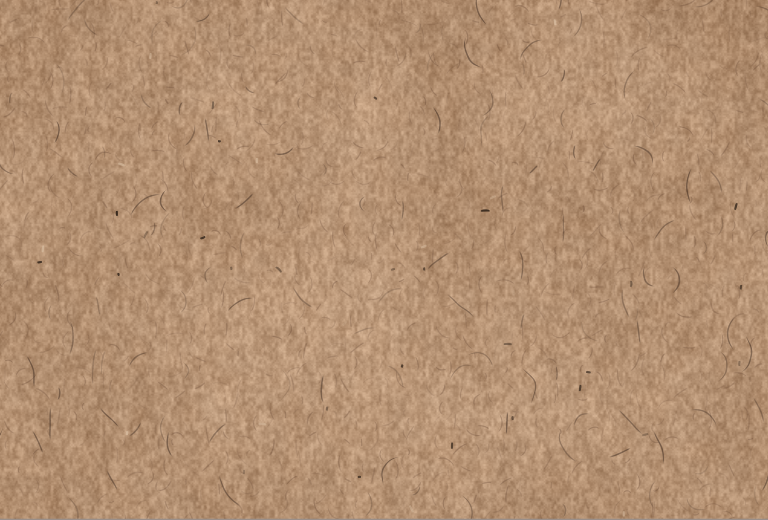
Reproduce this texture procedurally as a WebGL 1 fragment shader.

```glsl
precision highp float;
uniform vec2 u_resolution;

// Colours
const vec3 BOARD = vec3(0.712, 0.573, 0.451);
const vec3 FIBRE_BROWN = vec3(0.38, 0.26, 0.19);
const vec3 FIBRE_DARK = vec3(0.23, 0.16, 0.12);
const vec3 SPECK = vec3(0.13, 0.09, 0.06);
const vec3 PALE = vec3(0.86, 0.76, 0.65);
const vec3 EDGE_GREY = vec3(0.60, 0.56, 0.54);

// Grain strengths
const float FINE_GRAIN = 0.125;
const float DUST_GRAIN = 0.060;
const float CLUMP_GRAIN = 0.060;
const float STREAK_GRAIN = 0.050;
const float CLOUD_GRAIN = 0.055;

// Layers: cell size, half length, half width, share of filled cells
const vec4 HAIRS = vec4(0.034, 0.020, 0.0009, 0.75);
const vec4 FIBRES = vec4(0.075, 0.038, 0.0010, 0.42);
const vec4 SPECKS = vec4(0.130, 0.010, 0.0017, 0.30);
const vec4 FLECKS = vec4(0.110, 0.009, 0.0018, 0.12);
const float SOFTNESS = 0.0016;
const float EDGE_HEIGHT = 0.0035;

float hash(vec2 p) {
  vec3 q = fract(vec3(p.xyx) * 0.1031);
  q += dot(q, q.yzx + 33.33);
  return fract((q.x + q.y) * q.z);
}

float noise(vec2 p) {
  vec2 i = floor(p);
  vec2 f = fract(p);
  f = f * f * (3.0 - 2.0 * f);
  float low = mix(hash(i), hash(i + vec2(1.0, 0.0)), f.x);
  float high = mix(hash(i + vec2(0.0, 1.0)), hash(i + 1.0), f.x);
  return mix(low, high, f.y);
}

// Noise centred on zero; each layer gets its own seed
float grain(vec2 p, float seed) {
  return noise(p + seed) - 0.5;
}

// Coverage of scattered bent strokes, mostly upright when turn is small
float strokes(vec2 p, vec4 layer, float turn, float bend, float seed) {
  vec2 home = floor(p / layer.x);
  float cover = 0.0;
  for (int y = -1; y <= 1; y++) {
    for (int x = -1; x <= 1; x++) {
      vec2 cell = home + vec2(float(x), float(y));
      vec2 key = cell + seed;
      vec2 jitter = vec2(hash(key + 11.3), hash(key + 27.7));
      vec2 d = p - (cell + jitter) * layer.x;

      float swing = 2.0 * hash(key + 41.9) - 1.0;
      float angle = turn * swing * abs(swing);
      float c = cos(angle);
      float s = sin(angle);
      d = vec2(c * d.x - s * d.y, s * d.x + c * d.y);

      float reach = layer.y * mix(0.3, 1.0, hash(key + 59.1));
      float along = d.y / reach;
      float curl = 2.0 * hash(key + 73.3) - 1.0;
      float across = abs(d.x - bend * curl * reach * along * along);
      float width = layer.z * mix(1.0, 0.6, min(along * along, 1.0));

      float body = 1.0 - smoothstep(width - SOFTNESS * 0.5, width + SOFTNESS, across);
      float ends = 1.0 - smoothstep(0.65, 1.0, abs(along));
      float filled = step(hash(key + 87.7), layer.w);
      float ink = mix(0.25, 1.0, hash(key + 95.1));
      cover = max(cover, body * ends * filled * ink);
    }
  }
  return cover;
}

void main() {
  vec2 p = gl_FragCoord.xy / u_resolution.y;
  vec2 uv = gl_FragCoord.xy / u_resolution;

  // Slightly upright pulp grain over soft clouds
  float tone = FINE_GRAIN * grain(p * vec2(190.0, 125.0), 3.0);
  tone += DUST_GRAIN * grain(p * 340.0, 17.0);
  tone += CLUMP_GRAIN * grain(p * vec2(75.0, 55.0), 31.0);
  tone += STREAK_GRAIN * grain(p * vec2(130.0, 22.0), 47.0);
  tone += CLOUD_GRAIN * grain(p * vec2(7.0, 5.0), 61.0);

  // Gentle darkening toward the top and the sides
  vec2 off = uv - vec2(0.5, 0.42);
  tone += 0.012 - 0.07 * dot(off, off);
  vec3 color = BOARD + tone * vec3(0.98, 1.0, 0.98);
  color += vec3(0.008, 0.0, -0.006) * grain(p * 30.0, 83.0);

  // Faint hairs, longer fibres, dark specks and pale flecks
  vec2 wavy = p + 0.004 * vec2(grain(p * 38.0, 7.0), grain(p * 38.0, 23.0));
  color = mix(color, FIBRE_BROWN, 0.30 * strokes(wavy, HAIRS, 1.5, 0.5, 101.0));
  color = mix(color, FIBRE_DARK, 0.52 * strokes(wavy, FIBRES, 1.4, 0.6, 211.0));
  color = mix(color, SPECK, 0.85 * strokes(p, SPECKS, 1.9, 0.2, 307.0));
  color = mix(color, PALE, 0.70 * strokes(p, FLECKS, 2.2, 0.1, 401.0));

  // Thin grey strip along the lower edge
  float strip = 1.0 - smoothstep(EDGE_HEIGHT * 0.5, EDGE_HEIGHT, p.y);
  color = mix(color, EDGE_GREY, strip);

  gl_FragColor = vec4(clamp(color, 0.0, 1.0), 1.0);
}
```
